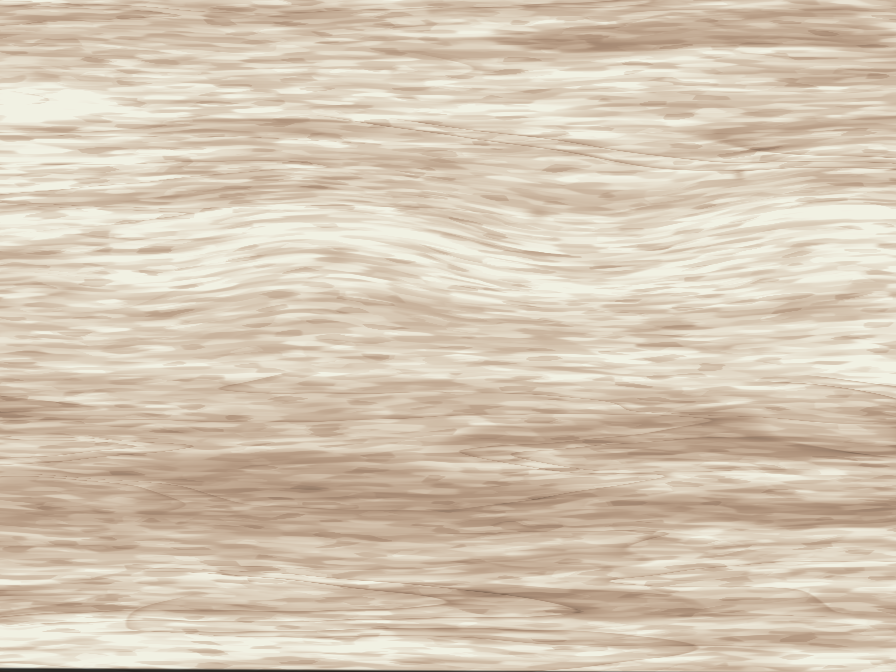
Write a WebGL 2 fragment shader that draws this texture.

```glsl
#version 300 es
precision highp float;
// Pale wood board with horizontal grain, dark growth veins, fine fibres and pores.

uniform vec2 u_resolution;
out vec4 fragColor;

vec3 hash3(vec2 cell) {
    vec3 q = fract(cell.xyx * vec3(0.1031, 0.1030, 0.0973));
    q += dot(q, q.yzx + 33.33);
    return fract((q.xxy + q.yzz) * q.zyx);
}

// Smooth cellular noise: random cell values blended by distance, 0 to 1.
float cellular(vec2 p) {
    vec2 base = floor(p), f = fract(p);
    float total = 0.0, weights = 0.0;
    for (int j = -1; j <= 1; j++) {
        for (int i = -1; i <= 1; i++) {
            vec2 offset = vec2(i, j);
            vec3 h = hash3(base + offset);
            vec2 d = offset + h.xy - f;
            float w = exp(-9.0 * dot(d, d));
            total += w * h.z;
            weights += w;
        }
    }
    return total / weights;
}

// Bends the straight grain: a swell in the upper middle plus gentle sines.
vec2 bendGrain(vec2 p) {
    float rise = (p.y - 0.63) / 0.13;
    float swell = exp(-rise * rise) * smoothstep(0.05, 0.5, p.x);
    float bend = 0.024 * swell * cos(7.4 * (p.x - 0.45));
    bend += 0.004 * sin(5.0 * p.x + 9.0 * p.y);
    bend += 0.002 * sin(13.0 * p.x - 21.0 * p.y + 1.0);
    bend += 0.0006 * sin(41.0 * p.x + 63.0 * p.y);
    return vec2(p.x, p.y - bend);
}

// Broad light and tan zones across the board.
float broadBands(float y) {
    float lower = smoothstep(0.06, 0.24, y) * (1.0 - smoothstep(0.415, 0.44, y));
    float heart = (y - 0.26) / 0.055;
    float tone = 0.88 - 0.19 * lower - 0.12 * exp(-heart * heart);
    tone -= 0.14 * smoothstep(0.84, 0.93, y);
    return tone + 0.08 * sin(35.0 * y - 2.0) * smoothstep(0.38, 0.46, y);
}

// Growth lines: a slow darkening that ends in a sharp edge.
float veins(vec2 g, vec2 stretch, float count) {
    float saw = fract(count * cellular(g * stretch));
    float line = pow(saw, 7.0) * (1.0 - smoothstep(0.95, 1.0, saw));
    float gate = smoothstep(0.42, 0.72, cellular(g * vec2(1.7, 9.0) + stretch));
    return line * gate;
}

vec3 woodColour(float tone) {
    vec3 curve = pow(vec3(clamp(tone, 0.0, 1.09)), vec3(1.0, 1.25, 1.4));
    return vec3(0.62, 0.52, 0.44) + vec3(0.30, 0.38, 0.40) * curve
         + 0.35 * min(tone, 0.0);
}

void main() {
    vec2 p = gl_FragCoord.xy / u_resolution.y;
    vec2 g = bendGrain(p);

    // Bands and streaks, from long and wide to short and fine
    float tone = broadBands(g.y + 0.03 * (cellular(g * vec2(1.5, 7.0)) - 0.5));
    tone += 0.27 * (cellular(g * vec2(1.1, 17.0) + 3.0) - 0.5);
    tone += 0.30 * (cellular(g * vec2(2.2, 48.0) + 11.0) - 0.5);
    tone += 0.26 * (cellular(g * vec2(6.0, 115.0) + 23.0) - 0.5);
    tone += 0.38 * (cellular(g * vec2(19.0, 205.0) + 37.0) - 0.5);

    // Dark veins
    tone -= 0.55 * veins(g + 5.0, vec2(0.9, 11.0), 4.0);
    tone -= 0.40 * veins(g + 9.0, vec2(1.6, 24.0), 3.0);

    // Short dark pores and pale flecks
    float pore = cellular(g * vec2(24.0, 160.0) + 71.0);
    tone -= 0.20 * (1.0 - smoothstep(0.08, 0.24, pore));
    tone += 0.10 * smoothstep(0.78, 0.92, pore);

    // Faint small knots
    for (int i = 0; i < 3; i++) {
        float k = float(i);
        vec2 d = (p - vec2(0.5 + 0.3 * k, 0.62 + 0.06 * k)) / vec2(1.4, 1.0);
        float radius = 0.016 - 0.005 * k;
        tone -= (0.14 + 0.11 * k) * exp(-dot(d, d) / (radius * radius));
    }

    // Shadow along the lower left edge
    vec3 colour = woodColour(tone);
    float edge = smoothstep(-0.002, 0.002, p.y - 0.006 + 0.006 * p.x);
    fragColor = vec4(colour * mix(0.2, 1.0, edge), 1.0);
}
```
